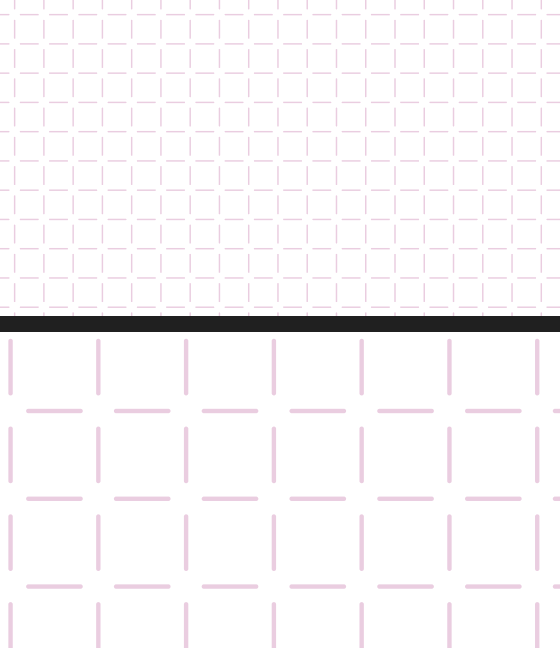
Top, the full canvas; bottom, a detail of the centre.
Reproduce this pattern procedurally as a Shadertoy shader.

```glsl
// Open grid of short pink dashes on white, with gaps where the lines would cross.
// Each square cell holds one horizontal and one vertical round-capped dash,
// drawn with a capsule distance function and repeated with fract.

#define CELLS_DOWN  10.8                    // repeats over the canvas height
#define DASH_LENGTH 0.645                   // caps included, in cells
#define DASH_WIDTH  0.05                    // in cells
#define PAPER       vec3(1.0)
#define DASH_COLOR  vec3(0.916, 0.803, 0.878)

// Signed distance to a capsule lying along x, centred on the origin
float dashDistance(vec2 p) {
    float radius = 0.5 * DASH_WIDTH;
    float halfCore = 0.5 * DASH_LENGTH - radius;
    return length(vec2(max(abs(p.x) - halfCore, 0.0), p.y)) - radius;
}

void mainImage(out vec4 fragColor, in vec2 fragCoord) {
    // Cell units, anchored at the top left corner
    float pixel = CELLS_DOWN / iResolution.y;
    vec2 p = vec2(fragCoord.x, iResolution.y - fragCoord.y) * pixel;

    // Offsets from the nearest dash centre and from the nearest grid line
    vec2 along = fract(p + 0.5) - 0.5;
    vec2 across = fract(p) - 0.5;

    float horizontal = dashDistance(vec2(along.x, across.y));
    float vertical = dashDistance(vec2(along.y, across.x));

    // Edge softened over one pixel
    float coverage = clamp(0.5 - min(horizontal, vertical) / pixel, 0.0, 1.0);
    fragColor = vec4(mix(PAPER, DASH_COLOR, coverage), 1.0);
}
```
